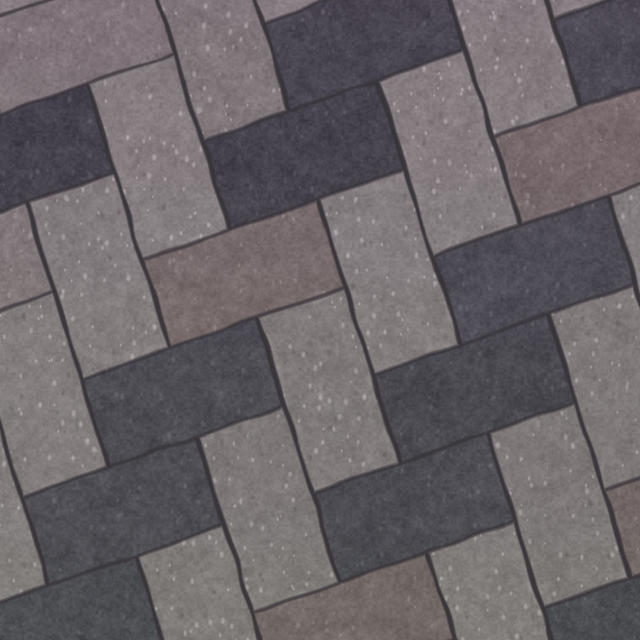
Write a Shadertoy shader that draws this texture.

```glsl
// Tilted herringbone paving of grey, charcoal and brown bricks with worn, flecked faces.

const vec2 ORIGIN = vec2(0.496, 0.689);    // corner of one upright brick
const vec2 ACROSS = vec2(0.1370, 0.0479);  // one brick width along a row
const vec2 DOWN   = vec2(0.0430, -0.1376); // one brick width down a column

const vec3 GREY     = vec3(0.505, 0.483, 0.480);
const vec3 CHARCOAL = vec3(0.285, 0.282, 0.307);
const vec3 BROWN    = vec3(0.455, 0.412, 0.408);
const vec3 WARMGREY = vec3(0.485, 0.455, 0.455);
const vec3 JOINT    = vec3(0.215, 0.200, 0.220);

float hash(vec2 p) {
    vec3 q = fract(p.xyx * 0.1031);
    q += dot(q, q.yzx + 33.33);
    return fract((q.x + q.y) * q.z);
}

float noise(vec2 p) {
    vec2 i = floor(p), f = fract(p);
    f = f * f * (3.0 - 2.0 * f);
    float low = mix(hash(i), hash(i + vec2(1, 0)), f.x);
    float high = mix(hash(i + vec2(0, 1)), hash(i + vec2(1, 1)), f.x);
    return mix(low, high, f.y);
}

// Scattered soft flecks, slightly longer than wide
float flecks(vec2 p, float chance) {
    vec2 cell = floor(p);
    float sum = 0.0;
    for (int y = -1; y <= 1; y++)
    for (int x = -1; x <= 1; x++) {
        vec2 id = cell + vec2(x, y);
        vec2 centre = id + vec2(hash(id + 17.3), hash(id + 51.7));
        float size = mix(0.12, 0.32, hash(id + 83.1));
        float d = length((p - centre) * vec2(1.25, 0.85));
        sum += step(hash(id), chance) * (1.0 - smoothstep(size * 0.2, size, d));
    }
    return min(sum, 1.0);
}

// Grid position to brick: xy = corner id, zw = size
vec4 herringbone(vec2 grid) {
    vec2 cell = floor(grid);
    float phase = mod(cell.x + cell.y, 4.0);
    bool upright = phase < 1.5;
    vec2 corner = cell - (upright ? vec2(0, phase) : vec2(phase - 2.0, 0));
    return vec4(corner, upright ? vec2(1, 2) : vec2(2, 1));
}

vec3 brickColour(vec2 id, bool upright) {
    vec3 colour = CHARCOAL;
    if (upright) colour = GREY;
    else if (mod(id.y, 4.0) < 0.5) colour = BROWN;
    else if (id.x + id.y < -4.0 && mod(id.y, 2.0) > 0.5) colour = WARMGREY;
    return colour + 0.035 * (hash(id + 7.0) - 0.5);
}

// Joint coverage from the distance to an edge
float joint(float d, float width, float softness) {
    return 1.0 - smoothstep(width, width + softness, d);
}

void mainImage(out vec4 fragColor, in vec2 fragCoord) {
    vec2 uv = fragCoord / iResolution.y;
    float pixel = 7.0 / iResolution.y; // one pixel in brick widths

    // Canvas to skewed brick grid, with slightly uneven edges
    vec2 grid = inverse(mat2(ACROSS, DOWN)) * (uv - ORIGIN);
    grid += 0.035 * (vec2(noise(uv * 24.0), noise(uv * 24.0 + 40.0)) - 0.5);

    vec4 brick = herringbone(grid);
    vec2 local = grid - brick.xy;
    vec2 edge = min(local, brick.zw - local);
    bool upright = brick.w > 1.5;
    vec3 colour = brickColour(brick.xy, upright);
    float light = smoothstep(0.32, 0.48, colour.g);

    // Mottled stone, fine grain and pale flecks
    float mottle = noise(uv * 38.0) + noise(uv * 85.0) - 1.0;
    float grain = noise(uv * 190.0) + noise(uv * 330.0 + 9.0) - 1.0;
    colour += 0.035 * mottle + 0.045 * grain;
    float paleness = upright ? 0.13 : mix(0.06, 0.08, light);
    colour += paleness * flecks(uv * 48.0, upright ? 0.40 : 0.25);
    colour -= 0.05 * light * flecks(uv * 42.0 + 31.0, 0.22);

    // Purple tint towards the top, neutral below
    colour += mix(vec3(0.0, 0.008, 0.0), vec3(0.006, -0.010, 0.012), uv.y);

    // Worn rims and uneven joints, darkest along the steep sides
    float wear = noise(uv * 30.0 + 70.0);
    float rim = 1.0 - smoothstep(0.0, 0.10, min(edge.x, edge.y));
    colour += rim * light * 0.07 * smoothstep(0.55, 0.9, wear);
    float sides = joint(edge.x, mix(0.002, 0.016, wear), 0.022 + pixel);
    float ends = joint(edge.y, mix(0.0, 0.008, wear), 0.022 + pixel);
    colour = mix(colour, JOINT, max(sides * 0.95, ends * 0.75));

    fragColor = vec4(clamp(colour, 0.0, 1.0), 1.0);
}
```
